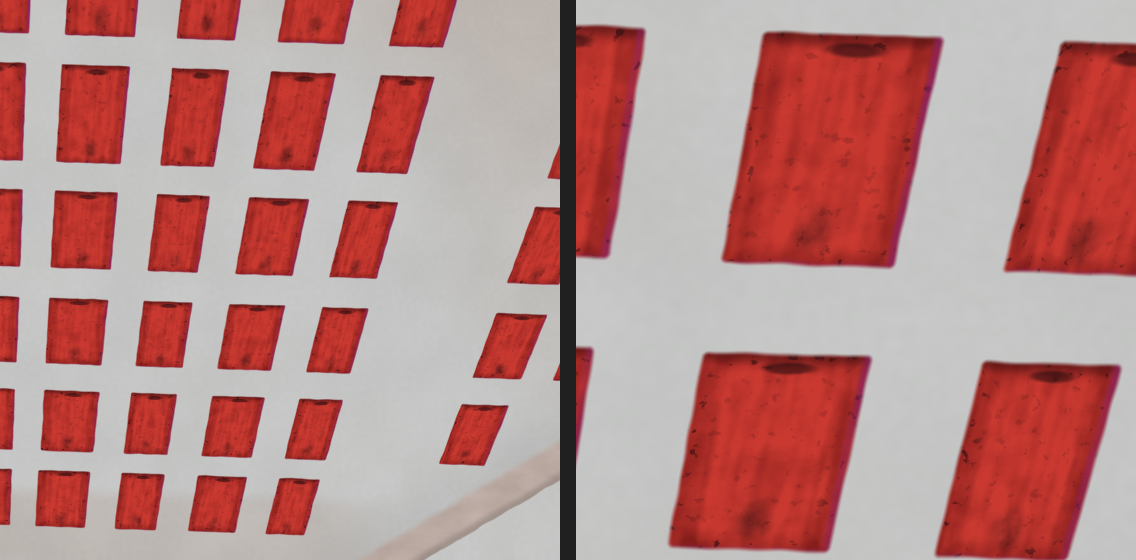
Left: the whole. Right: its middle third, enlarged.
Give the GLSL for this pattern, as a Shadertoy shader.

```glsl
// Coffered plaster ceiling: rows of worn red panels receding in perspective above a stone beam.

// Perspective (canvas units, y measured downward)
const float CONVERGE = 0.3226;      // narrowing of the columns toward the bottom
const float LEAN = 0.02;            // sideways lean of the columns
const float TILT = 0.034;           // slope of the rows
const float ROW_START = 0.1159;
const float ROW_STEP = 0.2555;
const float ROW_SHRINK = 0.0888;

// Panel layout
const float FIRST_COLUMN = -0.0117;
const float COLUMN_PITCH = 0.19375;
const float BLANK_COLUMN = 5.0;
const float LAST_ROW = 4.0;
const float HALF_WIDE = 0.065;
const float HALF_NARROW = 0.056;
const float CORNER = 0.003;
const float EDGE_SOFT = 0.0018;

// Beam edges, as offsets along its diagonal
const float BEAM_SLOPE = 0.586;
const float BEAM_TOP = 1.374;
const float BEAM_BOTTOM = 1.444;

// Colours
const vec3 PLASTER_COOL = vec3(0.77, 0.775, 0.77);
const vec3 PLASTER_WARM = vec3(0.735, 0.705, 0.685);
const vec3 STONE = vec3(0.73, 0.665, 0.635);
const vec3 RED = vec3(0.79, 0.225, 0.19);
const vec3 DEEP_RED = vec3(0.52, 0.115, 0.105);
const vec3 SOOT = vec3(0.24, 0.07, 0.075);
const vec3 FRINGE = vec3(0.56, 0.14, 0.46);

vec2 hash2(vec2 p) {
    vec3 q = fract(p.xyx * vec3(0.1031, 0.1030, 0.0973));
    q += dot(q, q.yzx + 33.33);
    return fract((q.xx + q.yz) * q.zy);
}

float corner(vec2 cell, vec2 offset) {
    return dot(hash2(cell) * 2.0 - 1.0, offset);
}

float gradientNoise(vec2 p) {
    vec2 i = floor(p), f = fract(p);
    vec2 w = f * f * f * (f * (f * 6.0 - 15.0) + 10.0);
    vec2 e = vec2(1.0, 0.0);
    return mix(mix(corner(i, f), corner(i + e, f - e), w.x),
               mix(corner(i + e.yx, f - e.yx), corner(i + 1.0, f - 1.0), w.x), w.y);
}

float fbm(vec2 p) {
    float sum = 0.0, gain = 1.0;
    for (int i = 0; i < 4; i++) {
        sum += gain * gradientNoise(p);
        p = p * 2.03 + 17.0;
        gain *= 0.5;
    }
    return sum;
}

vec3 plaster(vec2 p) {
    float warmth = 0.75 * smoothstep(0.45, 1.15, p.x - 0.7 * p.y + 0.2)
                 + 0.25 * (1.0 - smoothstep(0.0, 0.2, p.y));
    float lowerBand = smoothstep(0.855, 0.89, p.y - TILT * p.x + 0.01 * fbm(p * 9.0));
    warmth += 0.8 * lowerBand * (1.0 - smoothstep(0.5, 0.75, p.x));
    vec3 wall = mix(PLASTER_COOL, PLASTER_WARM, clamp(warmth + 0.3 * fbm(p * 4.0), 0.0, 1.0));
    return wall + 0.025 * fbm(p * 7.0 + 40.0) + 0.012 * gradientNoise(p * 110.0);
}

vec3 addBeam(vec3 wall, vec2 p, float soft) {
    float across = p.y + BEAM_SLOPE * p.x + 0.004 * fbm(p * 22.0);
    float below = smoothstep(-soft, soft, across - BEAM_BOTTOM);
    float beam = smoothstep(-0.009, 0.009, across - BEAM_TOP) * (1.0 - below);
    vec3 stone = STONE + 0.045 * fbm(p * vec2(16.0, 28.0));
    stone *= 1.0 - 0.14 * smoothstep(0.018, 0.0, abs(across - BEAM_BOTTOM + 0.004));
    wall *= 1.0 - 0.04 * smoothstep(BEAM_TOP - 0.12, BEAM_TOP, across) * (1.0 - below);
    return mix(wall, stone, beam);
}

// local runs from -1 to 1 over the panel; depth is the distance in from its edge
vec3 paintedPanel(vec2 local, float depth, float rightDepth, vec2 seed, float height) {
    float grain = gradientNoise(local * vec2(7.0, 1.3) + seed);
    float blotch = fbm(local * vec2(2.5, 3.5) + seed);
    float rim = 1.0 - smoothstep(0.0, 0.014, depth);
    float groove = 1.0 - smoothstep(0.03, 0.15, abs(abs(local.x) - 0.76));
    float shade = 0.14 + 0.55 * rim + 0.28 * groove + 0.45 * grain + 0.35 * blotch;
    vec3 paint = mix(RED, DEEP_RED, clamp(shade, 0.0, 1.0));

    // Soot: a broken slit at the top, a smudge at the bottom, chips near the rim
    float slit = 1.0 - smoothstep(0.5, 1.1, length((local - vec2(0.05, -0.87)) / vec2(0.38, 0.07)));
    float smudge = 1.0 - smoothstep(0.1, 1.1, length((local - vec2(0.0, 0.7)) / vec2(0.3, 0.28)));
    float chips = smoothstep(0.24, 0.5, fbm(local * vec2(6.0, 9.0) + seed * 1.7));
    float topLine = 1.0 - smoothstep(0.0, 0.12, local.y + 0.98);
    float soot = slit * 0.7 + smudge * (0.35 + 0.5 * blotch) + chips * (0.2 + 0.6 * rim) + topLine * 0.4;
    paint = mix(paint, SOOT, clamp(soot, 0.0, 0.85));

    float fringe = 1.0 - smoothstep(0.002, 0.007, rightDepth);
    fringe = max(fringe, 0.6 * smoothstep(0.94, 1.0, local.y));
    return mix(paint, FRINGE, fringe * mix(0.8, 0.3, height) * clamp(0.8 + grain, 0.0, 1.0));
}

void mainImage(out vec4 fragColor, in vec2 fragCoord) {
    vec2 p = fragCoord / iResolution.y;
    p.y = 1.0 - p.y;
    float soft = max(EDGE_SOFT, 1.0 / iResolution.y);
    vec3 color = addBeam(plaster(p), p, soft);

    // Undo the perspective into column and row coordinates
    vec2 worn = p + 0.0016 * vec2(gradientNoise(p * 45.0), gradientNoise(p * 45.0 + 70.0));
    float narrowing = 1.0 - CONVERGE * worn.y;
    float across = (worn.x + LEAN * worn.y) / narrowing;
    float level = worn.y - TILT * worn.x;
    float spacing = ROW_STEP - ROW_SHRINK * level;
    float down = (level - ROW_START) / spacing;
    float rowScale = spacing * spacing / (ROW_STEP - ROW_SHRINK * ROW_START);

    // Panel of this cell: alternating widths, wider outer columns, uneven heights
    float column = floor((across - FIRST_COLUMN) / COLUMN_PITCH + 0.5);
    float row = floor(down + 0.1);
    vec2 seed = hash2(vec2(column, row) + 11.0);
    float top = row - 0.02, bottom = row + 0.72 + 0.05 * cos(1.2 * (row + 1.0));
    vec2 center = vec2(FIRST_COLUMN + column * COLUMN_PITCH + 0.004 * (seed.x - 0.5), 0.5 * (top + bottom));
    vec2 halfSize = vec2(mix(HALF_NARROW, HALF_WIDE, mod(column, 2.0)) - 0.0013 * column
                         + 0.008 * step(2.5, abs(column - 3.0)), 0.5 * (bottom - top));

    vec2 offset = vec2(across, down) - center;
    vec2 d = (abs(offset) - halfSize) * vec2(narrowing, rowScale);
    vec2 q = d + CORNER;
    float dist = length(max(q, 0.0)) + min(max(q.x, q.y), 0.0) - CORNER;
    float rightDepth = (halfSize.x - offset.x) * narrowing;

    bool present = column != BLANK_COLUMN && row <= LAST_ROW && column + row < 9.5;
    float cover = present ? 1.0 - smoothstep(-soft, soft, dist) : 0.0;
    vec3 panel = paintedPanel(offset / halfSize, -dist, rightDepth, seed * 90.0, p.y);
    fragColor = vec4(clamp(mix(color, panel, cover), 0.0, 1.0), 1.0);
}
```
